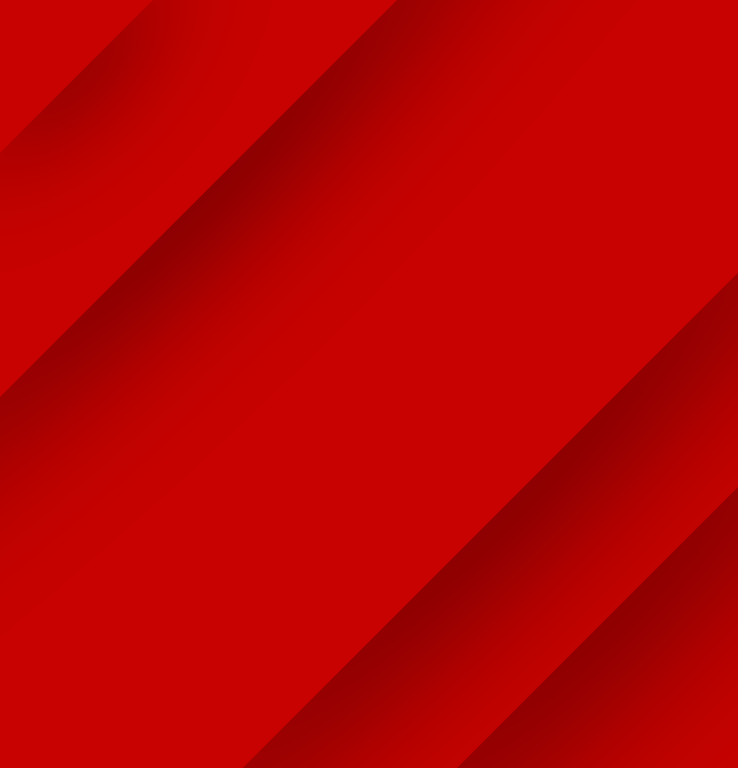
This background is drawn by a Shadertoy shader. Its source:

```glsl
// Red diagonal sheets stacked toward the lower right, each shaded by a soft shadow under its upper neighbour.

#define BASE_RED vec3(0.784, 0.008, 0.0)
#define SHADOW_RED vec3(0.545, 0.0, 0.004)
#define SHADOW_CURVE 1.7
#define SHEET_COUNT 4

// Per sheet: edge position, shadow depth, shadow half length, shadow strength
const vec4 SHEETS[SHEET_COUNT] = vec4[](
    vec4(0.199, 0.124, 0.26, 0.68),
    vec4(0.517, 0.163, 0.98, 0.97),
    vec4(1.316, 0.182, 1.17, 0.96),
    vec4(1.595, 0.195, 1.04, 0.92)
);

// Shadow fades away from the edge and toward both of its ends
float shadowAmount(float depth, float along, vec4 sheet) {
    float across = pow(max(depth, 0.0) / sheet.y, SHADOW_CURVE);
    float lengthwise = along / sheet.z;
    return sheet.w * exp(-across - lengthwise * lengthwise);
}

void mainImage(out vec4 fragColor, in vec2 fragCoord) {
    // Distances from the upper left corner, in canvas heights
    vec2 p = vec2(fragCoord.x, iResolution.y - fragCoord.y) / iResolution.y;
    float diagonal = p.x + p.y;
    float along = p.x - p.y;
    float edgeBlur = 1.0 / iResolution.y;

    // Lay the sheets in order, each covering those before it
    vec3 color = BASE_RED;
    for (int i = 0; i < SHEET_COUNT; i++) {
        vec4 sheet = SHEETS[i];
        float depth = diagonal - sheet.x;
        vec3 sheetColor = mix(BASE_RED, SHADOW_RED, shadowAmount(depth, along, sheet));
        color = mix(color, sheetColor, smoothstep(-edgeBlur, edgeBlur, depth));
    }

    fragColor = vec4(color, 1.0);
}
```
